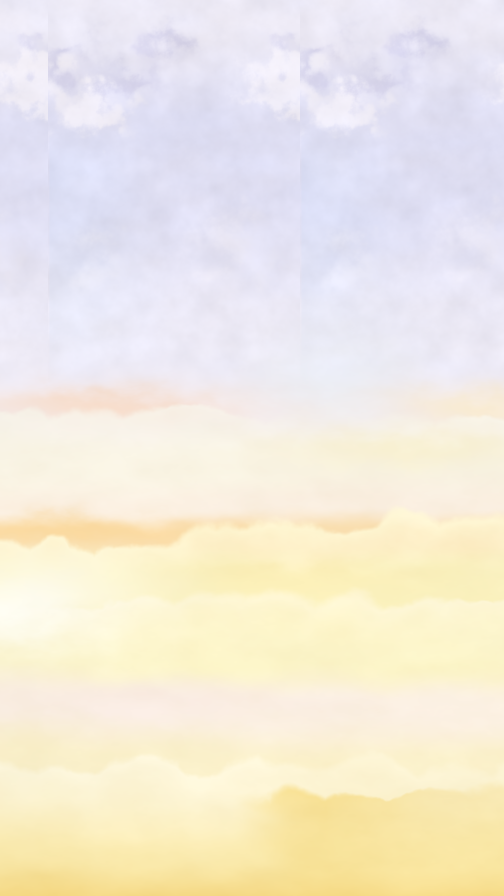
Write a WebGL 1 fragment shader that draws this background.

```glsl
precision highp float;
uniform vec2 u_resolution;

const vec3 LILAC = vec3(0.87, 0.868, 0.947);
const vec3 MIST = vec3(0.925, 0.915, 0.962);
const vec3 PEACH = vec3(0.98, 0.93, 0.87);
const vec3 APRICOT = vec3(0.98, 0.87, 0.68);
const vec3 CREAM = vec3(0.995, 0.97, 0.87);
const vec3 BUTTER = vec3(0.98, 0.94, 0.72);
const vec3 GOLD = vec3(0.96, 0.83, 0.46);

float hash(vec2 p) {
  return fract(sin(dot(p, vec2(127.1, 311.7))) * 43758.5453);
}

float noise(vec2 p) {
  vec2 i = floor(p), f = fract(p);
  f = f * f * (3.0 - 2.0 * f);
  return mix(mix(hash(i), hash(i + vec2(1.0, 0.0)), f.x),
             mix(hash(i + vec2(0.0, 1.0)), hash(i + 1.0), f.x), f.y);
}

float fbm(vec2 p) {
  float sum = 0.0, gain = 0.5;
  for (int i = 0; i < 5; i++) {
    sum += gain * noise(p);
    p = mat2(1.6, 1.2, -1.2, 1.6) * p + 7.3;
    gain *= 0.5;
  }
  return sum;
}

// Soft elliptical spot, 1 at its centre
float glow(vec2 p, vec2 centre, vec2 radius) {
  vec2 d = (p - centre) / radius;
  return exp(-dot(d, d));
}

// Spot repeated every half width
float twin(vec2 p, vec2 centre, vec2 radius) {
  float dx = mod(p.x - centre.x + 0.25, 0.5) - 0.25;
  return glow(vec2(dx, p.y), vec2(0.0, centre.y), radius);
}

// Fade towards a colour as y falls from high to low
vec3 descend(vec3 base, vec3 next, float high, float low, float y) {
  return mix(base, next, 1.0 - smoothstep(low, high, y));
}

// Billowing bank: domed upper edge of varying sharpness, long fade below
float bank(vec2 p, float top, float depth, float seed) {
  float domes = abs(sin(p.x * 34.0 + seed + 5.0 * noise(p * 7.0 + seed)));
  float edge = top + 0.011 * (domes - 0.6) + 0.036 * (fbm(p * 22.0 + seed) - 0.48);
  float soft = mix(0.002, 0.010, noise(p * 9.0 - seed));
  float below = edge - p.y;
  return smoothstep(-soft, soft, below) * exp(-max(below, 0.0) / depth);
}

vec3 skyGradient(float y) {
  vec3 c = descend(MIST, LILAC, 0.97, 0.86, y);
  c = descend(c, MIST, 0.78, 0.62, y);
  c = descend(c, vec3(0.96, 0.92, 0.92), 0.60, 0.545, y);
  c = descend(c, vec3(0.975, 0.95, 0.88), 0.545, 0.50, y);
  c = descend(c, PEACH, 0.48, 0.44, y);
  c = descend(c, APRICOT, 0.435, 0.41, y);
  c = descend(c, BUTTER, 0.40, 0.36, y);
  c = descend(c, vec3(0.98, 0.95, 0.76), 0.33, 0.27, y);
  c = descend(c, vec3(0.98, 0.935, 0.88), 0.265, 0.22, y);
  c = descend(c, vec3(0.98, 0.94, 0.79), 0.205, 0.155, y);
  c = descend(c, vec3(0.98, 0.91, 0.65), 0.13, 0.04, y);
  return descend(c, GOLD, 0.045, -0.03, y);
}

// Pale puffs and violet hollows, repeated twice across the sky
vec3 upperClouds(vec3 c, vec2 uv) {
  vec2 p = vec2(mod(uv.x - 0.096, 0.5), uv.y);
  float grain = fbm(p * vec2(22.0, 38.0)) - 0.48;
  vec2 w = uv + vec2(grain, fbm(p * vec2(26.0, 46.0) + 9.0) - 0.48) * vec2(0.16, 0.10);
  float hollow = twin(w, vec2(0.11, 0.945), vec2(0.05, 0.014))
               + twin(w, vec2(0.25, 0.922), vec2(0.08, 0.015))
               + twin(w, vec2(0.33, 0.955), vec2(0.03, 0.016));
  float puff = twin(w, vec2(0.06, 0.905), vec2(0.07, 0.024))
             + twin(w, vec2(0.20, 0.885), vec2(0.07, 0.028))
             + 0.5 * twin(w, vec2(0.20, 0.700), vec2(0.08, 0.035))
             + 0.5 * twin(w, vec2(0.47, 0.725), vec2(0.09, 0.040));
  c = mix(c, vec3(0.82, 0.81, 0.91), min(hollow, 1.0) * 0.75);
  c = mix(c, vec3(0.955, 0.94, 0.97), smoothstep(0.15, 0.85, puff) * 0.8);
  // Faint cool panel with a straight left side
  float panel = smoothstep(0.0, 0.004, p.x) * (1.0 - smoothstep(0.0, 0.28, p.x));
  panel *= smoothstep(0.55, 0.66, p.y) * (1.0 - smoothstep(0.80, 0.88, p.y));
  c += panel * vec3(-0.018, -0.004, 0.004);
  return c + grain * 0.075 * smoothstep(0.55, 0.62, uv.y);
}

void main() {
  vec2 uv = gl_FragCoord.xy / u_resolution;
  vec2 p = uv * vec2(0.5625, 1.0);
  float drift = fbm(p * vec2(6.0, 14.0) + 4.0) - 0.48;
  float wisp = fbm(p * vec2(24.0, 44.0) + 21.0) - 0.48;
  vec3 c = upperClouds(skyGradient(uv.y + drift * 0.04), uv);
  vec2 q = uv + vec2(drift, wisp) * vec2(0.15, 0.035);
  // Horizon warmth, cool haze and the upper bank
  c = mix(c, vec3(0.97, 0.85, 0.76), 0.75 * glow(q, vec2(0.23, 0.546), vec2(0.22, 0.017)));
  c = mix(c, vec3(0.91, 0.93, 0.95), 0.6 * glow(q, vec2(0.68, 0.57), vec2(0.16, 0.05)));
  c = mix(c, vec3(0.97, 0.91, 0.77), 0.7 * glow(q, vec2(0.98, 0.547), vec2(0.15, 0.020)));
  float gap = 1.0 - 0.85 * glow(uv, vec2(0.65, 0.53), vec2(0.18, 0.08));
  c = mix(c, vec3(0.97, 0.96, 0.92), bank(p, 0.538, 0.055, 2.0) * gap * 0.85);
  c = mix(c, vec3(0.97, 0.93, 0.77), 0.6 * glow(q, vec2(0.82, 0.50), vec2(0.22, 0.022)));
  // Main bank rises to the right above an amber band
  c = mix(c, vec3(0.98, 0.83, 0.57), 0.7 * glow(q, vec2(0.12, 0.405), vec2(0.32, 0.016)));
  float rise = 0.391 + 0.029 * smoothstep(0.25, 0.52, uv.x);
  c = mix(c, vec3(1.0, 0.975, 0.84), bank(p, rise, 0.055, 5.0) * 0.95);
  c = mix(c, vec3(0.98, 0.92, 0.68), 0.55 * glow(q, vec2(0.58, 0.355), vec2(0.25, 0.018)));
  // Inner bank, bright bloom at left and rosy mist
  c = mix(c, vec3(1.0, 0.975, 0.88), bank(p, 0.330, 0.04, 11.0) * 0.75);
  c = mix(c, vec3(1.0, 0.995, 0.96), 0.9 * glow(q, vec2(0.03, 0.325), vec2(0.22, 0.05)));
  c = mix(c, vec3(0.98, 0.92, 0.90), 0.6 * glow(q, vec2(0.3, 0.215), vec2(0.4, 0.02)));
  // Lowest bank and the golden swell at lower right
  float low = bank(p, 0.147, 0.055, 17.0);
  c = mix(c, CREAM, low * (0.95 - 0.4 * smoothstep(0.5, 0.65, uv.x)));
  float swell = bank(p, 0.115, 0.11, 29.0) * smoothstep(0.48, 0.60, q.x);
  c = mix(c, vec3(0.965, 0.86, 0.52), swell * (0.85 - 0.5 * smoothstep(0.6, 0.9, q.x)));
  gl_FragColor = vec4(clamp(c + drift * 0.03 + wisp * vec3(0.02, 0.03, 0.05), 0.0, 1.0), 1.0);
}
```
